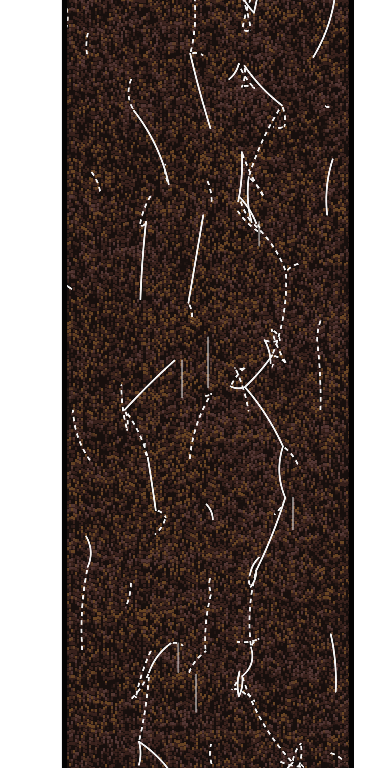
This texture is drawn by a Shadertoy shader. Its source:

```glsl
// Dark brown grained strip with white branching cracks, between white margins.

const float STRIP_LEFT = 0.161;
const float STRIP_RIGHT = 0.922;
const float BORDER = 0.014;
const float LINE_HALF = 0.0024;
const float NODE_STEP = 0.15;

const vec3 WHITE = vec3(1.0);
const vec3 BORDER_BLACK = vec3(0.015, 0.01, 0.01);
const vec3 DARK = vec3(0.09, 0.06, 0.05);
const vec3 UMBER = vec3(0.22, 0.13, 0.11);
const vec3 OCHRE = vec3(0.41, 0.27, 0.14);
const vec3 PLUM = vec3(0.32, 0.21, 0.20);

float hash(vec2 p) {
    return fract(sin(dot(p, vec2(12.9898, 78.233))) * 43758.5453);
}

float noise(vec2 p) {
    vec2 i = floor(p), f = fract(p);
    f = f * f * (3.0 - 2.0 * f);
    float low = mix(hash(i), hash(i + vec2(1, 0)), f.x);
    float high = mix(hash(i + vec2(0, 1)), hash(i + vec2(1, 1)), f.x);
    return mix(low, high, f.y);
}

// 1 inside the half width, 0 outside, softened by under a pixel
float cover(float dist, float halfWidth, float px) {
    return 1.0 - smoothstep(halfWidth - 0.4 * px, halfWidth + 0.4 * px, dist);
}

// Thin bowed line from a to b; dashed is 0 or 1
float bowedLine(vec2 p, vec2 a, vec2 b, float bow, float dashed, float px) {
    float len = max(length(b - a), 0.001);
    vec2 dir = (b - a) / len;
    float along = dot(p - a, dir);
    float t = clamp(along / len, 0.0, 1.0);
    float across = dot(p - a, vec2(-dir.y, dir.x)) - bow * 4.0 * t * (1.0 - t);
    float line = cover(length(vec2(across, along - t * len)), LINE_HALF, px);
    float period = 0.022;
    float dash = cover(abs(fract(along / period) - 0.5) * period, 0.0058, px);
    return line * mix(1.0, dash, dashed);
}

vec2 crackNode(float k, float centre, float sway, float seed) {
    float x = centre + sway * (hash(vec2(k, seed)) - 0.5);
    return vec2(x, (k + 0.7 * hash(vec2(seed, k + 40.0))) * NODE_STEP);
}

vec2 tanglePoint(vec2 node, float j, float k, float seed) {
    vec2 r = vec2(hash(vec2(k + j * 7.3, seed + 3.1)), hash(vec2(seed + 5.7, k + j * 3.9)));
    return node + (r - 0.5) * vec2(0.09, 0.14);
}

// Wandering upright crack with tangles of short twigs and grey streaks
float crack(vec2 p, float centre, float sway, float density, float seed, float px) {
    float light = 0.0;
    for (float k = -1.0; k < 14.0; k++) {
        vec2 a = crackNode(k, centre, sway, seed);
        if (abs(p.y - a.y) > 0.3) continue;

        // Main branch
        vec2 b = crackNode(k + 1.0, centre, sway, seed);
        float present = step(hash(vec2(k + 11.0, seed)), density);
        float dashed = step(0.5, hash(vec2(k + 23.0, seed)));
        float bow = 0.03 * (hash(vec2(k + 31.0, seed)) - 0.5);
        light = max(light, present * bowedLine(p, a, b, bow, dashed, px));

        // Tangle of twigs
        float twigs = floor(7.0 * density * hash(vec2(k + 47.0, seed)));
        for (float j = 0.0; j < twigs; j++) {
            vec2 c = j < 1.0 ? a : tanglePoint(a, j, k, seed);
            vec2 d = tanglePoint(a, j + 1.0, k, seed);
            float broken = step(0.35, hash(vec2(k + j * 5.0, seed + 61.0)));
            light = max(light, bowedLine(p, c, d, 0.004, broken, px));
        }

        // Faint vertical streak
        float streak = step(hash(vec2(k + 71.0, seed)), 0.25 * density);
        vec2 top = a + vec2(0.02, 0.0);
        float drop = 0.06 + 0.07 * hash(vec2(k, seed + 83.0));
        light = max(light, 0.5 * streak * bowedLine(p, top, top - vec2(0.0, drop), 0.0, 0.0, px));
    }
    return light;
}

// Staggered upright grains tinted by wide, flat patches
vec3 grain(vec2 p) {
    vec2 g = p * vec2(190.0, 92.0);
    g.y += hash(vec2(floor(g.x), 9.0));
    vec2 cell = floor(g);
    float patches = noise(p * vec2(11.0, 42.0)) * 0.6 + noise(p * vec2(30.0, 80.0)) * 0.4;
    float tone = hash(cell) + 0.45 * (patches - 0.5);
    tone *= mix(0.45, 1.0, smoothstep(0.15, 0.4, fract(g.y)));
    float warmth = hash(cell + 17.0) + 1.2 * (noise(p * vec2(8.0, 28.0) + 5.0) - 0.5);
    vec3 bright = mix(PLUM, OCHRE, smoothstep(0.25, 0.6, warmth));
    vec3 color = mix(DARK, UMBER, smoothstep(0.22, 0.42, tone));
    return mix(color, bright, smoothstep(0.62, 0.82, tone));
}

void mainImage(out vec4 fragColor, in vec2 fragCoord) {
    vec2 p = fragCoord / iResolution.x;
    float px = 1.0 / iResolution.x;

    // Two full cracks and three sparse ones
    float light = crack(p, 0.40, 0.16, 0.75, 1.0, px);
    light = max(light, crack(p, 0.69, 0.15, 0.95, 2.0, px));
    light = max(light, crack(p, 0.21, 0.09, 0.25, 3.0, px));
    light = max(light, crack(p, 0.53, 0.08, 0.30, 4.0, px));
    light = max(light, crack(p, 0.86, 0.09, 0.25, 5.0, px));
    vec3 color = mix(grain(p), WHITE, 0.95 * light);

    // Black border and white margins
    float inset = min(p.x - STRIP_LEFT, STRIP_RIGHT - p.x);
    color = mix(BORDER_BLACK, color, smoothstep(-0.5 * px, 0.5 * px, inset - BORDER));
    color = mix(WHITE, color, smoothstep(-0.5 * px, 0.5 * px, inset));
    fragColor = vec4(color, 1.0);
}
```
